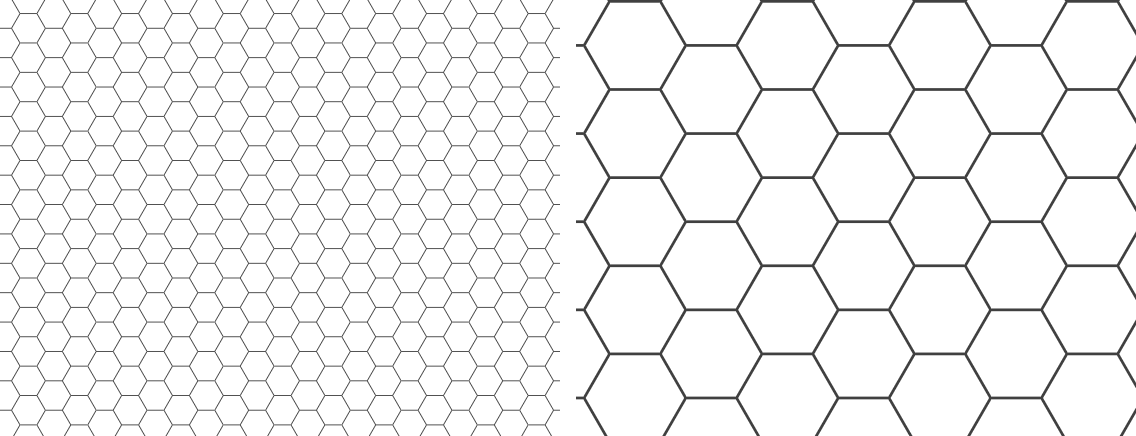
Left, the full canvas; right, a detail of the centre.
This pattern is drawn by a Shadertoy shader. Its source:

```glsl
// A honeycomb of flat-topped hexagons in thin dark grey outline on white.
// Two staggered rectangular grids give the cell centres; the nearer one
// gives the distance to the cell wall, drawn with exact box coverage.

const vec2  REPEATS     = vec2(11.02, 14.84);  // cells across and down the canvas
const vec2  FIRST_CELL  = vec2(0.560, 0.878);  // centre of one cell, in repeats
const float LINE_WIDTH  = 0.031;               // in cell heights
const vec3  LINE_COLOR  = vec3(0.25);
const vec3  PAPER_COLOR = vec3(1.0);

const float SQRT3 = 1.7320508;
const vec2  CELL_SIZE = vec2(SQRT3, 1.0);      // repeat box, in cell heights

// Offset from the nearest hexagon centre, in cell heights.
vec2 hexOffset(vec2 grid) {
    vec2 even = (fract(grid + 0.5) - 0.5) * CELL_SIZE;
    vec2 odd  = (fract(grid) - 0.5) * CELL_SIZE;
    return dot(even, even) < dot(odd, odd) ? even : odd;
}

// Distance from a point inside a unit-height hexagon to its wall.
float wallDistance(vec2 offset) {
    vec2 q = abs(offset);
    return 0.5 - max(q.y, dot(q, vec2(SQRT3, 1.0) * 0.5));
}

// Share of a pixel covered by a line whose axis is at the given distance.
float lineCoverage(float dist, float width, float pixel) {
    float upper = min(dist + 0.5 * pixel, 0.5 * width);
    float lower = max(dist - 0.5 * pixel, -0.5 * width);
    return clamp((upper - lower) / pixel, 0.0, 1.0);
}

void mainImage(out vec4 fragColor, in vec2 fragCoord) {
    vec2 grid = fragCoord / iResolution.xy * REPEATS - FIRST_CELL;
    float pixel = REPEATS.y / iResolution.y;

    float dist = wallDistance(hexOffset(grid));
    float ink = lineCoverage(dist, LINE_WIDTH, pixel);

    fragColor = vec4(mix(PAPER_COLOR, LINE_COLOR, ink), 1.0);
}
```
